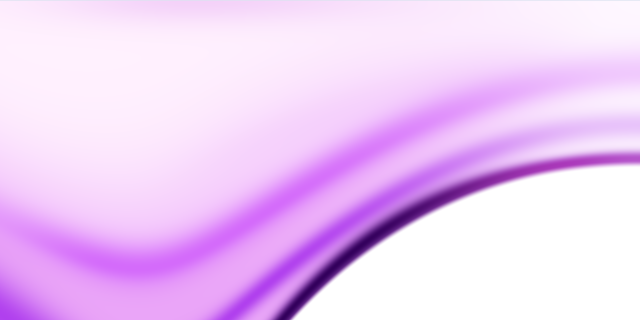
A WebGL 2 fragment shader for this background:

```glsl
#version 300 es
precision highp float;
// Soft violet silk waves sweeping over a white curved corner.
uniform vec2 u_resolution;
out vec4 outColor;

// Gaussian falloff with separate widths below and above the centre line
float streak(float d, float below, float above) {
    float t = d / (d < 0.0 ? below : above);
    return exp(-t * t);
}

// Smooth maximum of a falling line and a rising parabola
float valley(float line, float arc, float roundness) {
    return 0.5 * (line + arc + length(vec2(line - arc, roundness)));
}

void main() {
    vec2 p = gl_FragCoord.xy / u_resolution.y;
    float x = p.x;
    float r = 2.0 - x;

    // Signed heights above each fold
    float rim = p.y - (0.505 - 0.29 * r * r - 0.09 * r * r * r * r);
    float inner = p.y - valley(-0.75 * x, 0.602 - 0.378 * r * r, 0.25);
    float arc = 0.75 - 0.32 * (2.06 - x) * (2.06 - x);
    float crest = p.y - valley(0.27 - 0.59 * x, arc, 0.39);
    float veil = p.y - (0.92 - 0.25 * r - 0.05 * r * r);

    float fade = 1.0 - smoothstep(0.5, 2.0, x);
    float left = 1.0 - smoothstep(0.0, 0.8, x);

    // Pale haze above the crest, richer pink cloth below it
    vec3 color = mix(vec3(1.0, 0.985, 1.0), vec3(1.0, 0.945, 0.995), fade);
    float haze = streak(crest, 1.0, mix(0.34, 0.25, left));
    color = mix(color, vec3(0.95, 0.76, 0.985), haze * (0.1 + 0.85 * fade));
    float cloth = 1.0 - smoothstep(-0.09, 0.03, crest);
    color = mix(color, vec3(0.915, 0.64, 0.97), cloth * fade * 0.95);

    // Faint upper veil and blush along the top
    float veilShape = smoothstep(0.4, 1.1, x) * (1.0 - smoothstep(1.3, 1.9, x));
    color = mix(color, vec3(0.95, 0.79, 0.985), 0.5 * veilShape * streak(veil, 0.07, 0.08));
    float blush = streak(x - 0.6, 0.45, 0.65) * streak(p.y - 1.0, 0.075, 0.075);
    color = mix(color, vec3(0.94, 0.78, 0.97), 0.75 * blush);

    // Bright crest and the deeper inner fold
    float crestPower = mix(0.3, 0.92, 1.0 - smoothstep(0.8, 2.0, x));
    crestPower *= mix(0.45, 1.0, smoothstep(-0.05, 0.35, x));
    color = mix(color, vec3(0.82, 0.39, 0.98), crestPower * streak(crest, 0.055, 0.075));
    float innerPower = mix(0.27, 0.95, 1.0 - smoothstep(0.8, 1.9, x));
    float innerWidth = 0.045 + 0.075 * left;
    color = mix(color, vec3(0.68, 0.23, 0.93), innerPower * streak(inner, innerWidth, innerWidth));

    // Dark rim with a violet fringe, cut cleanly by the white corner
    float along = smoothstep(1.1, 1.8, x);
    vec3 rimColor = mix(vec3(0.2, 0.0, 0.36), vec3(0.67, 0.22, 0.73), along);
    color = mix(color, vec3(0.64, 0.25, 0.85), 0.6 * streak(rim, 0.05, mix(0.05, 0.025, along)));
    float rimPower = mix(1.0, 0.65, smoothstep(1.75, 2.0, x));
    color = mix(color, rimColor, rimPower * streak(rim, 0.04, mix(0.033, 0.018, along)));
    float cut = mix(0.034, 0.018, along);
    color = mix(vec3(1.0), color, smoothstep(-cut - 0.012, -cut + 0.012, rim));

    // Thin cool line on the top edge
    color = mix(color, vec3(0.86, 0.89, 0.94), 0.7 * smoothstep(0.995, 0.999, p.y));
    outColor = vec4(color, 1.0);
}
```
